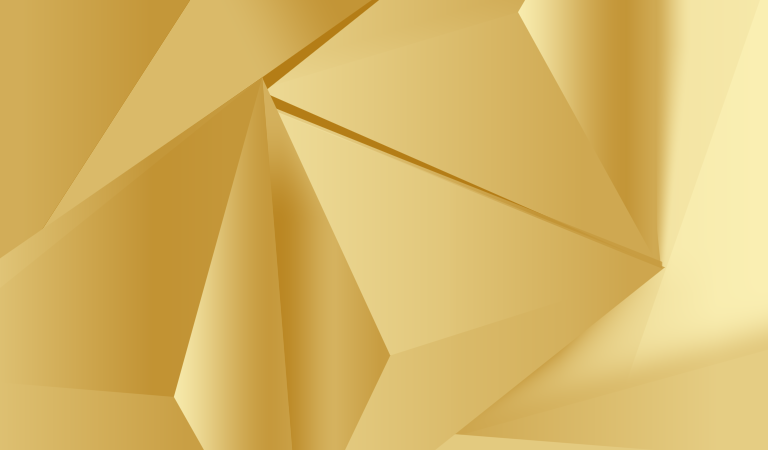
This background is drawn by a Shadertoy shader. Its source:

```glsl
const vec2 APEX = vec2(0.585, 0.828);
const vec2 TIP = vec2(1.484, 0.406);
const vec2 FAN = vec2(1.03, 0.034);

float ramp(float a, float b, float x) {
    return clamp((x - a) / (b - a), 0.0, 1.0);
}

// Signed distance to a line, positive on the left of a -> b
float side(vec2 p, vec2 a, vec2 b) {
    vec2 d = normalize(b - a);
    return d.x * (p.y - a.y) - d.y * (p.x - a.x);
}

float cover(float d) {
    float edge = 0.7 / iResolution.y;
    return smoothstep(-edge, edge, d);
}

// Coverage of a convex facet with counterclockwise corners
float facet(vec2 p, vec2 a, vec2 b, vec2 c, vec2 d) {
    return cover(min(min(side(p, a, b), side(p, b, c)),
                     min(side(p, c, d), side(p, d, a))));
}

vec3 gold(float tone) {
    return mix(vec3(0.75, 0.56, 0.18), vec3(0.985, 0.945, 0.71), tone);
}

// Pale right side with its soft folds
float rightTone(vec2 p) {
    float tone = 0.87 + 0.04 * ramp(1.5, 1.7, p.x);
    tone += 0.07 * cover(side(p, vec2(1.696, 1.0), vec2(1.551, 0.587)));
    tone -= 0.2 * ramp(1.6, 1.2, p.x) * ramp(0.45, 0.35, p.y);

    float foldWidth = mix(0.025, 0.085, ramp(0.4, 0.9, p.y));
    float fold = 1.0 - smoothstep(1.455, 1.46 + foldWidth, p.x);
    tone -= 0.55 * fold * smoothstep(0.39, 0.43, p.y);

    float gap = max(-side(p, vec2(0.971, 0.0), TIP), 0.0);
    tone -= 0.5 * exp(-gap / 0.045) * ramp(1.5, 1.25, p.x);

    // Lower fan, with a shadow above its upper edge
    float rise = side(p, FAN, vec2(1.714, 0.223));
    float fanTone = 0.27 + 0.36 * ramp(1.04, 1.6, p.x);
    float above = max(rise, 0.0) / 0.06;
    tone = mix(tone, fanTone - 0.03, exp(-above * above));
    tone = mix(fanTone, tone, cover(rise));
    float strip = cover(-side(p, FAN, vec2(1.714, -0.02)));
    return mix(tone, 0.6, strip);
}

void mainImage(out vec4 fragColor, in vec2 fragCoord) {
    vec2 p = fragCoord / iResolution.xy * vec2(1.714, 1.0);
    float tone = rightTone(p);
    float t;

    // Upper left band and corner
    t = 0.44 - 0.38 * smoothstep(0.48, 0.76, p.x + 0.5 * (p.y - 1.0));
    tone = mix(tone, t, facet(p, vec2(0.089, 0.482), APEX, vec2(0.972, 1.1), vec2(0.489, 1.1)));
    t = mix(0.31, 0.08, ramp(0.05, 0.34, p.x));
    tone = mix(tone, t, facet(p, vec2(-0.1, 0.357), vec2(0.089, 0.482), vec2(0.489, 1.1), vec2(-0.1, 1.1)));

    // Upper centre pane, with a slightly deeper top
    t = mix(0.74, 0.26, ramp(0.62, 1.3, p.x));
    float topEdge = side(p, vec2(0.589, 0.804), vec2(1.156, 0.973));
    t -= 0.07 * cover(topEdge) * ramp(0.0, 0.06, topEdge + 0.02);
    tone = mix(tone, t, facet(p, vec2(0.588, 0.795), vec2(1.475, 0.408), vec2(1.4, 1.1), vec2(0.972, 1.1)));

    // Pleat at the upper right
    t = mix(0.97, 0.07, smoothstep(1.13, 1.4, p.x)) + 0.2 * ramp(1.4, 1.46, p.x);
    tone = mix(tone, t, facet(p, vec2(1.467, 0.413), vec2(1.462, 1.1), vec2(1.231, 1.1), vec2(1.156, 0.973)));

    // Lower centre pane and its ridge
    t = mix(0.78, 0.55, ramp(0.62, 1.02, p.x)) - 0.31 * ramp(1.0, 1.4, p.x);
    float lower = cover(-side(p, vec2(0.871, 0.21), vec2(1.25, 0.33)));
    t -= 0.1 * lower * ramp(1.27, 1.0, p.x);
    tone = mix(tone, t, facet(p, vec2(0.592, 0.762), vec2(0.66, -0.1), vec2(0.845, -0.1), TIP));
    float ridge = side(p, vec2(0.592, 0.762), TIP);
    float ridgeWidth = mix(0.004, 0.007, ramp(0.9, 1.4, p.x));
    float ridgeMask = cover(ridgeWidth - abs(ridge - 0.002)) * cover(p.x - 0.594) * cover(1.478 - p.x);
    tone = mix(tone, mix(0.8, 0.12, ramp(0.75, 1.2, p.x)), 0.8 * ridgeMask);

    // Dark left pane
    t = mix(0.5, 0.04, ramp(0.0, 0.34, p.x)) + 0.04 * ramp(0.38, 0.5, p.x);
    float topBand = -side(p, vec2(0.0, 0.36), APEX);
    t += 0.04 * cover(-topBand);
    float base = cover(-side(p, vec2(0.0, 0.15), vec2(0.388, 0.118)));
    t = mix(t, mix(0.5, 0.16, ramp(0.0, 0.42, p.x)), base);
    tone = mix(tone, t, facet(p, APEX, vec2(-0.1, 0.357), vec2(-0.1, -0.1), vec2(0.7, -0.1)));

    // Shaded cone, then the bright one beside it
    t = mix(-0.08, 0.36, smoothstep(0.62, 0.75, p.x)) - 0.22 * ramp(0.75, 0.85, p.x);
    t += 0.42 * smoothstep(0.5, 0.75, p.y);
    tone = mix(tone, t, facet(p, APEX, vec2(0.66, -0.1), vec2(0.722, -0.1), vec2(0.871, 0.21)));
    t = mix(0.95, 0.09, smoothstep(0.36, 0.62, p.x)) + 0.08 * ramp(0.6, 0.65, p.x);
    tone = mix(tone, t, facet(p, APEX, vec2(0.388, 0.118), vec2(0.512, -0.1), vec2(0.66, -0.1)));

    fragColor = vec4(gold(tone), 1.0);
}
```
